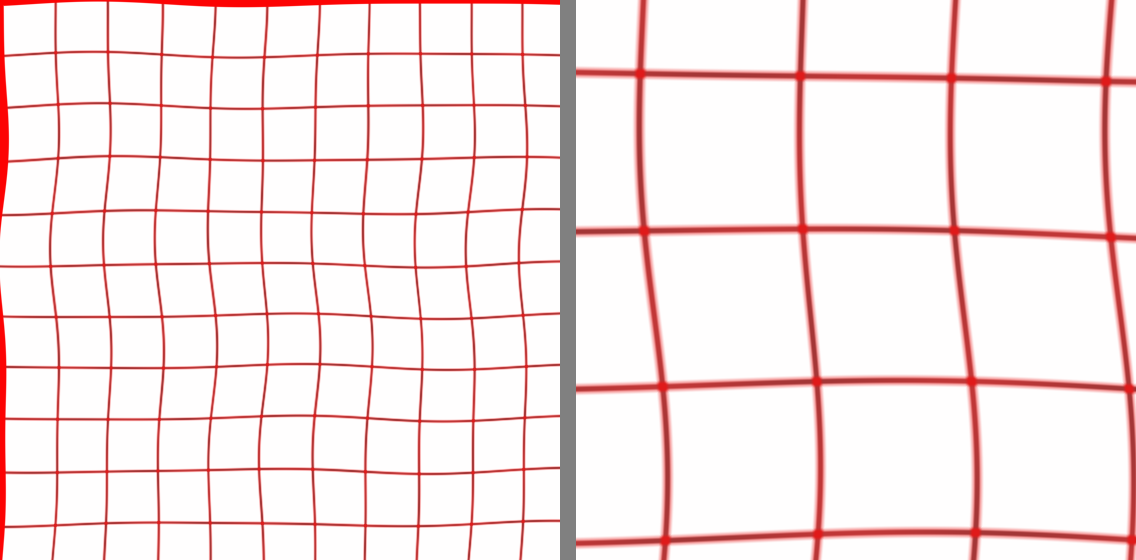
Left: the whole. Right: its middle third, enlarged.
Reproduce this pattern procedurally as a Shadertoy shader.

```glsl
// Hand-drawn red grid with gently wavering lines and a solid red margin at the top and left.

const float CELL    = 0.0928;              // grid pitch, as a share of canvas height
const vec2  ORIGIN  = vec2(0.07);          // first line, in cells from the top left
const vec2  CORE    = vec2(0.007, 0.024);  // dark stroke: solid and faded half widths, in cells
const vec2  HALO    = vec2(0.014, 0.046);  // soft pink edge: solid and faded half widths, in cells
const float MARGIN  = 0.012;               // reach of the margin past the first line, in cells
const float RED_MIX = 0.45;                // strongest red tint along a stroke

const vec3 PAPER  = vec3(1.0, 0.995, 0.995);
const vec3 PINK   = vec3(0.96, 0.58, 0.58);
const vec3 DARK   = vec3(0.64, 0.21, 0.21);
const vec3 RED    = vec3(0.90, 0.22, 0.22);
const vec3 CROSS  = vec3(0.88, 0.10, 0.10);
const vec3 BORDER = vec3(0.99, 0.01, 0.01);

// Layered sines that bend the grid, in cells
vec2 wobble(vec2 p) {
    float sideways = 0.062 * sin(1.05 * p.y + 0.26 - 0.84 * cos(0.63 * p.x))
                   + 0.036 * sin(1.80 * p.y + 2.44 + 0.25 * sin(p.x))
                   + 0.012 * sin(2.30 * p.x + 0.70 * p.y);
    float upright  = 0.042 * sin(0.95 * p.x - 4.90 - 1.70 * sin(0.5 * (p.y - 4.0)))
                   + 0.020 * sin(1.40 * p.x - 4.03)
                   + 0.022 * sin(1.05 * (p.y - 3.4));
    return vec2(sideways, upright);
}

// Coverage of both line families, with the fade at least a pixel wide
vec2 stroke(vec2 dist, vec2 widths, float pixel) {
    float fade = max(widths.y, widths.x + pixel);
    return 1.0 - smoothstep(vec2(widths.x), vec2(fade), dist);
}

void mainImage(out vec4 fragColor, in vec2 fragCoord) {
    // Cell coordinates, counted rightwards and downwards from the top left
    vec2 p = vec2(fragCoord.x, iResolution.y - fragCoord.y) / (iResolution.y * CELL) - ORIGIN;
    float pixel = 1.0 / (iResolution.y * CELL);
    vec2 grid = p - wobble(p);

    // Distance to the nearest line of each family
    vec2 line = floor(grid + 0.5);
    vec2 dist = abs(grid - line);
    vec2 inside = step(0.5, grid);
    vec2 halo = stroke(dist, HALO, pixel) * inside;
    vec2 core = stroke(dist, CORE, pixel) * inside;

    // Ink shifts between dark and red along each stroke
    vec2 tint = RED_MIX * (0.5 + 0.5 * sin(3.1 * grid.yx + 2.4 * line));
    vec3 color = mix(PAPER, PINK, max(halo.x, halo.y));
    color = mix(color, mix(DARK, RED, tint.x), core.x);
    color = mix(color, mix(DARK, RED, tint.y), core.y);
    color = mix(color, CROSS, halo.x * halo.y);

    // Solid margin bounded by the first line of each family
    float edge = min(grid.x, grid.y) - MARGIN;
    float blur = max(0.016, 0.75 * pixel);
    color = mix(color, BORDER, 1.0 - smoothstep(-blur, blur, edge));

    fragColor = vec4(color, 1.0);
}
```
